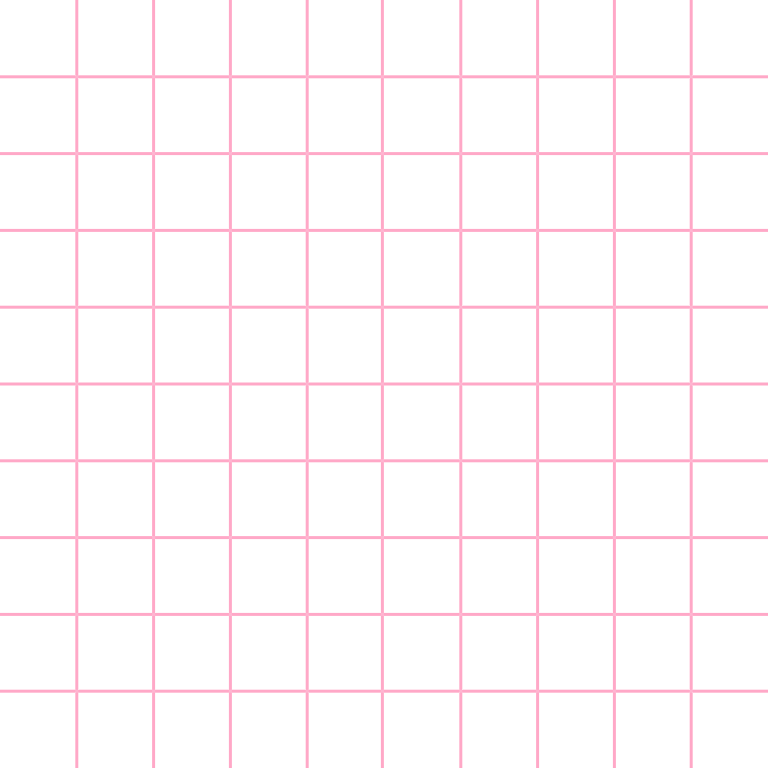
This pattern is drawn by a Shadertoy shader. Its source:

```glsl
#define CELLS 10.0
#define LINE_WIDTH 0.0039
#define MIDDLE_SHIFT -0.0021
#define PAPER vec3(1.0)
#define INK vec3(1.0, 0.66, 0.78)
#define CROSSING_INK vec3(1.0, 0.71, 0.82)

// Signed distance to the nearest inner rule on each axis; the border stays open
vec2 ruleDistance(vec2 uv) {
    vec2 index = clamp(round(uv * CELLS), 1.0, CELLS - 1.0);
    vec2 center = index / CELLS;
    // The middle vertical rule sits slightly left of its even position
    if (index.x == CELLS * 0.5) center.x += MIDDLE_SHIFT;
    return abs(uv - center) - 0.5 * LINE_WIDTH;
}

void mainImage(out vec4 fragColor, in vec2 fragCoord) {
    vec2 uv = fragCoord / iResolution.xy;
    vec2 pixel = 1.0 / iResolution.xy;

    // Box-filtered coverage of the vertical (x) and horizontal (y) rules
    vec2 coverage = clamp(0.5 - ruleDistance(uv) / pixel, 0.0, 1.0);
    float ruled = max(coverage.x, coverage.y);
    float crossing = coverage.x * coverage.y;

    vec3 ink = mix(INK, CROSSING_INK, crossing);
    fragColor = vec4(mix(PAPER, ink, ruled), 1.0);
}
```
